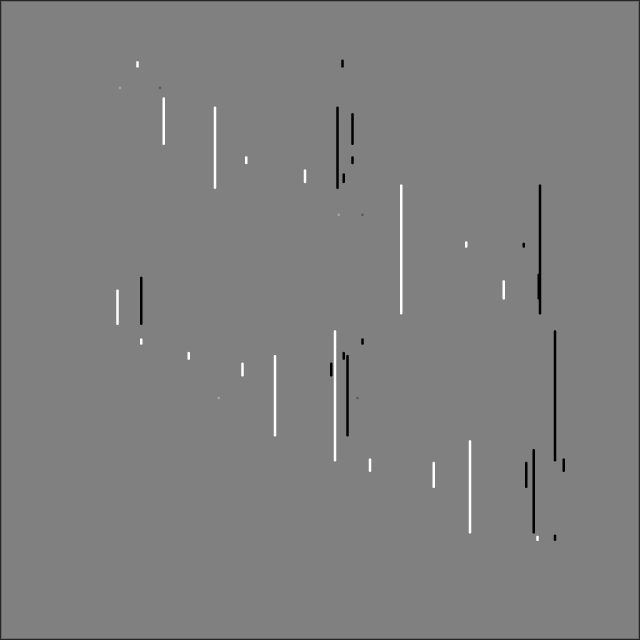
Reproduce this texture procedurally as a WebGL 2 fragment shader.

```glsl
#version 300 es
precision highp float;

uniform vec2 u_resolution;
out vec4 fragColor;

// Evenly spread pseudo-random values in 0..1
vec4 scatter(float index) {
    return fract(0.37 + index * vec4(0.8567, 0.7339, 0.6287, 0.5386));
}

// Coverage of a thin upright stroke with rounded ends
float stroke(vec2 p, vec2 base, float span, float pixel) {
    vec2 d = p - base;
    d.y -= clamp(d.y, 0.0, span);
    return clamp(0.5 - (length(d) - 1.0 / 512.0) / pixel, 0.0, 1.0);
}

// Keep stroke axes on a fine grid so that they stay crisp
float snap(float x) {
    return floor(x * 512.0 + 0.5) / 512.0;
}

void main() {
    vec2 p = gl_FragCoord.xy / u_resolution;
    float pixel = 1.0 / u_resolution.y;
    float shade = 0.5;

    // Bright left edges and dark right edges of scattered hidden boxes
    for (int i = 0; i < 21; i++) {
        vec4 r = scatter(float(i));
        bool speck = i > 17;
        float span = speck ? 0.0 : 0.006 + 0.235 * pow(r.x, 3.0);
        float left = mix(0.17, 0.86, pow(r.y, 1.2));
        float right = left + mix(0.015, min(0.35, 0.91 - left), r.w);
        float base = mix(0.135, 0.906 - span, r.z);

        // Some boxes are partly covered, which shortens one edge
        float leftSpan = span * (i % 4 == 1 ? 0.72 : 1.0);
        float rightSpan = span * (i % 5 == 2 ? 0.65 : 1.0);
        float strength = speck ? 0.3 : 1.0;
        float bright = stroke(p, vec2(snap(left), base), leftSpan, pixel);
        float dark = stroke(p, vec2(snap(right), base), rightSpan, pixel);
        shade = mix(shade, 1.0, bright * strength);
        shade = mix(shade, 0.0, dark * strength);
    }

    // Thin dark frame
    vec2 inset = min(p, 1.0 - p);
    float frame = clamp(0.5 + (1.0 / 512.0 - min(inset.x, inset.y)) / pixel, 0.0, 1.0);
    shade = mix(shade, 0.15, frame);

    fragColor = vec4(vec3(shade), 1.0);
}
```
